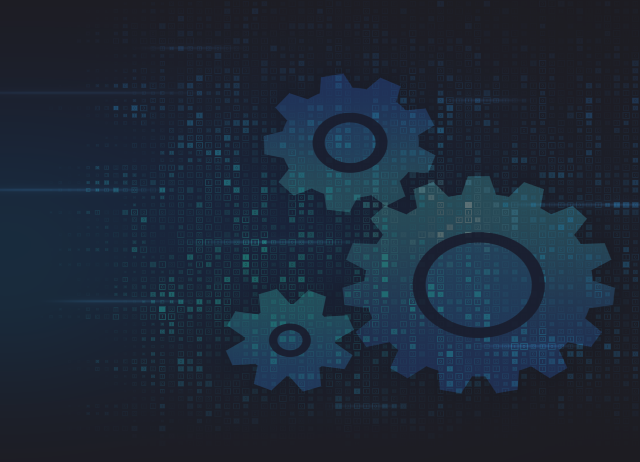
Write a WebGL 1 fragment shader that draws this background.

```glsl
precision highp float;
// Three translucent gears over a dark field of glowing data cells and light streaks.

uniform vec2 u_resolution;

#define GRID vec2(69.0, 62.0)
#define GEAR_STRETCH vec2(1.109, 1.0)
#define TOOTH_WIDTH 0.19
#define TOOTH_SLOPE 0.28
#define CELL_HALF vec2(0.0060, 0.0053)
#define CELL_GAIN 1.05
#define STREAK_GAIN 0.19
#define CHARCOAL vec3(0.115, 0.110, 0.130)
#define NAVY vec3(0.098, 0.138, 0.228)
#define TEAL vec3(0.12, 0.47, 0.45)
#define BLUE vec3(0.14, 0.32, 0.56)
#define RING_COLOR vec3(0.100, 0.122, 0.190)

const float TAU = 6.283185;

float hash(vec2 p) {
  return fract(sin(dot(p, vec2(127.1, 311.7))) * 43758.55);
}

vec2 gradientAt(vec2 p) {
  float angle = TAU * hash(p);
  return vec2(cos(angle), sin(angle));
}

float gradientNoise(vec2 p) {
  vec2 i = floor(p), f = fract(p);
  vec2 u = f * f * (3.0 - 2.0 * f), e = vec2(1.0, 0.0);
  float low = mix(dot(gradientAt(i), f), dot(gradientAt(i + e), f - e), u.x);
  float high = mix(dot(gradientAt(i + e.yx), f - e.yx),
                   dot(gradientAt(i + 1.0), f - 1.0), u.x);
  return mix(low, high, u.y);
}

// Antialiased coverage of a signed distance in canvas heights
float coverage(float d) {
  float px = 0.65 / u_resolution.y;
  return 1.0 - smoothstep(-px, px, d);
}

float bell(vec2 v) { return exp(-dot(v, v)); }

// Round body joined with tapered teeth, folded into a single sector
float gearDistance(vec2 p, float radius, float root, float teeth, float phase) {
  float sector = TAU / teeth;
  float a = mod(atan(p.y, p.x) - radians(phase) + 0.5 * sector, sector) - 0.5 * sector;
  vec2 q = length(p) * vec2(cos(a), abs(sin(a)));
  float side = q.y - TOOTH_WIDTH * sector * radius - TOOTH_SLOPE * (radius - q.x);
  return min(length(p) - radius * root, max(q.x - radius, side));
}

// Blends a gear into color; cellLight becomes the visibility of cells there
void addGear(inout vec3 color, inout float cellLight, vec2 p, float radius, float root,
             float teeth, float phase, vec2 ring, vec3 low, vec3 high) {
  float d = gearDistance(p, radius, root, teeth, phase);
  float body = coverage(d);
  float r = length(p);
  float hub = coverage(r - ring.x);
  float band = coverage(max(r - ring.y, ring.x - r));
  float shadow = exp(-max(d, 0.0) * 45.0) * (1.0 - body);
  vec3 fill = mix(low, high, smoothstep(-0.8, 0.9, p.y / radius));
  fill = mix(fill, vec3(0.13, 0.25, 0.39), 0.45 * hub);
  color = mix(color * (1.0 - 0.08 * shadow), fill, 0.92 * body);
  color = mix(color, RING_COLOR, band);
  cellLight = mix(cellLight * (1.0 - 0.3 * shadow), 1.15, body);
  cellLight = mix(cellLight, 0.06, band);
}

// Thin horizontal light fading at both ends, with a soft halo
float streak(vec2 uv, float x0, float x1, float y) {
  float t = (uv.x - x0) / (x1 - x0);
  float ends = smoothstep(0.0, 0.4, t) * (1.0 - smoothstep(0.6, 1.0, t));
  float dy = uv.y - y;
  return ends * (exp(-dy * dy * 120000.0) + 0.25 * exp(-dy * dy * 9000.0));
}

float streaks(vec2 uv) {
  return 0.6 * streak(uv, -0.15, 0.38, 0.799) + streak(uv, -0.12, 0.30, 0.589)
       + streak(uv, 0.05, 0.33, 0.348) + streak(uv, 0.26, 0.60, 0.476)
       + streak(uv, 0.76, 1.12, 0.557) + streak(uv, 0.72, 0.94, 0.251)
       + 0.5 * streak(uv, 0.20, 0.40, 0.896) + 0.7 * streak(uv, 0.67, 0.84, 0.783)
       + 0.5 * streak(uv, 0.50, 0.65, 0.121);
}

// Small framed or solid cell with a bar or loop inside
float cellShape(vec2 q, float size, float kind, float solid) {
  vec2 b = abs(q) - CELL_HALF * size;
  float box = max(b.x, b.y);
  float loop = abs(length(q * vec2(1.3, 1.0)) - 0.0026) - 0.0006;
  float mark = kind > 0.5 ? loop : max(abs(q.x) - 0.0008, abs(q.y) - 0.0030);
  float frame = max(coverage(abs(box) - 0.0007), 0.8 * coverage(mark));
  return mix(0.62 * frame, coverage(box) * (1.0 - 0.4 * coverage(mark)), solid);
}

void main() {
  vec2 uv = gl_FragCoord.xy / u_resolution;

  // Backdrop: charcoal corners, navy middle, teal glow on the left
  float middle = bell(vec2(0.0, (uv.y - 0.50) / 0.34));
  vec3 color = mix(CHARCOAL, NAVY, middle * (1.0 - 0.7 * smoothstep(0.45, 1.0, uv.x)));
  color = mix(color, vec3(0.095, 0.185, 0.245),
              0.7 * bell((uv - vec2(0.01, 0.43)) / vec2(0.20, 0.24)));

  // Gears: upper, large right, small lower
  float cellLight = mix(1.0, 0.6, smoothstep(0.55, 0.8, uv.x));
  addGear(color, cellLight, (uv - vec2(0.547, 0.691)) * GEAR_STRETCH, 0.149, 0.80, 9.0, 22.0,
          vec2(0.044, 0.065), vec3(0.155, 0.30, 0.36), vec3(0.125, 0.20, 0.36));
  addGear(color, cellLight, (uv - vec2(0.748, 0.383)) * GEAR_STRETCH, 0.2355, 0.84, 15.0, 90.0,
          vec2(0.092, 0.1146), vec3(0.125, 0.19, 0.33), vec3(0.16, 0.31, 0.355));
  addGear(color, cellLight, (uv - vec2(0.453, 0.2635)) * GEAR_STRETCH, 0.112, 0.70, 8.0, 20.0,
          vec2(0.0217, 0.0363), vec3(0.13, 0.23, 0.37), vec3(0.14, 0.32, 0.37));

  // Data cells: ragged left edge, clustered columns, faded top and bottom
  vec2 id = floor(uv * GRID), center = (id + 0.5) / GRID;
  float pick = hash(id), tone = hash(id + 37.0);
  float start = 0.06 + 0.13 * hash(vec2(id.y, 5.0));
  float grow = smoothstep(start, start + 0.18, center.x);
  float fade = smoothstep(0.02, 0.26, center.y) * (1.0 - 0.8 * smoothstep(0.66, 0.95, center.y));
  float cluster = clamp(0.58 + 1.1 * gradientNoise(center * vec2(31.0, 7.0)), 0.15, 1.0);
  float column = step(0.82, hash(vec2(id.x, 71.0)));
  cluster += 0.5 * column * smoothstep(-0.1, 0.3, gradientNoise(vec2(id.x * 0.37, center.y * 5.0)));
  float energy = sqrt(grow) * fade * cluster * (0.35 + 0.65 * tone) + 0.35 * grow * streaks(center);
  vec2 q = (fract(uv * GRID) - 0.5) / GRID * vec2(u_resolution.x / u_resolution.y, 1.0);
  float size = mix(0.4, 1.0, grow) * mix(0.75, 1.2, tone);
  float cell = cellShape(q, size, hash(id + 11.0), step(0.66, pick));
  float tealness = bell((center - vec2(0.42, 0.42)) / vec2(0.55, 0.34));
  vec3 glow = mix(BLUE, TEAL, tealness);
  float warm = bell((center - vec2(0.69, 0.53)) / vec2(0.09, 0.07)) * step(0.5, tone);
  glow = mix(glow, vec3(0.60, 0.50, 0.46), 0.8 * warm);
  color = mix(color, glow, clamp(CELL_GAIN * cell * energy * cellLight, 0.0, 0.85));

  // Light streaks
  color += STREAK_GAIN * streaks(uv) * mix(BLUE, TEAL, 0.6 * tealness);
  gl_FragColor = vec4(color, 1.0);
}
```
